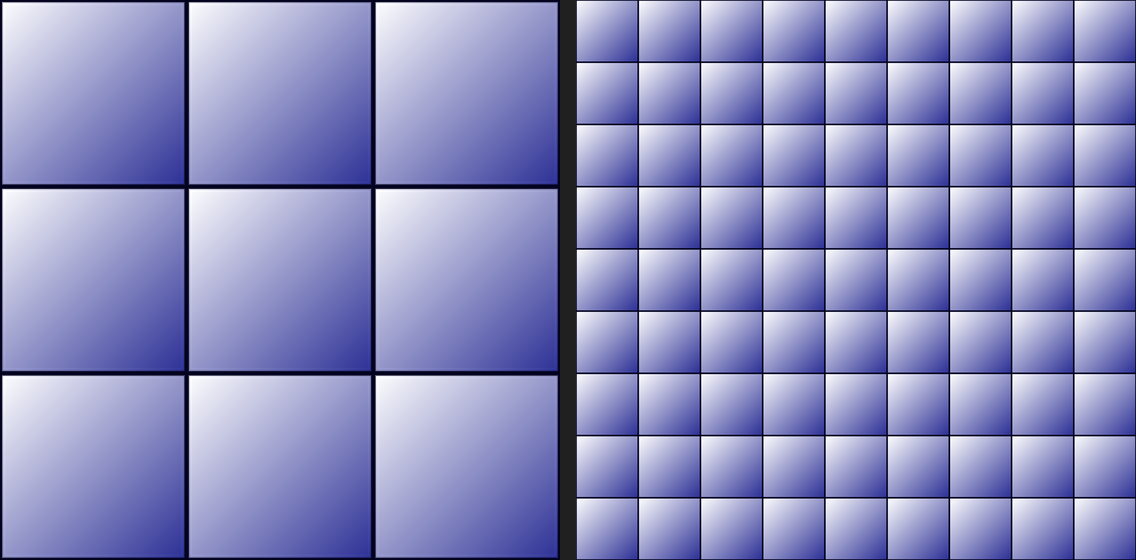
Left: one tile. Right: repeated 3 by 3.
A three.js fragment shader for this pattern:

```glsl
// Three by three square tiles with a diagonal white-to-blue gradient and dark soft-edged grout.
varying vec2 vUv;

const float TILES = 3.0;
const float GROUT_HALF_WIDTH = 0.0125; // in tile widths
const float EDGE_SOFTNESS = 0.005;
const float RIM_INSET = 0.025;
const float RIM_WIDTH = 0.008;
const float RIM_STRENGTH = 0.025;

const vec3 LIGHT_CORNER = vec3(1.0, 1.0, 1.0);
const vec3 BLUE_CORNER = vec3(0.165, 0.18, 0.58);
const vec3 GROUT_COLOR = vec3(0.01, 0.01, 0.12);

// Distance from a point in the unit cell to its nearest side
float borderDistance(vec2 cell) {
  vec2 toSide = min(cell, 1.0 - cell);
  return min(toSide.x, toSide.y);
}

// Linear ramp from the top left corner to the bottom right one
vec3 diagonalGradient(vec2 cell, vec3 topLeft, vec3 bottomRight) {
  return mix(topLeft, bottomRight, 0.5 * (cell.x + 1.0 - cell.y));
}

// Soft band centred on a given distance
float band(float dist, float center, float width) {
  return 1.0 - smoothstep(0.0, width, abs(dist - center));
}

void main() {
  vec2 cell = fract(vUv * TILES);
  float dist = borderDistance(cell);

  // Tile face with a faint bright rim
  vec3 color = diagonalGradient(cell, LIGHT_CORNER, BLUE_CORNER);
  color += RIM_STRENGTH * band(dist, RIM_INSET, RIM_WIDTH);

  // Grout between the tiles
  float face = smoothstep(GROUT_HALF_WIDTH - EDGE_SOFTNESS, GROUT_HALF_WIDTH + EDGE_SOFTNESS, dist);
  color = mix(GROUT_COLOR, min(color, 1.0), face);

  gl_FragColor = vec4(color, 1.0);
}
```
